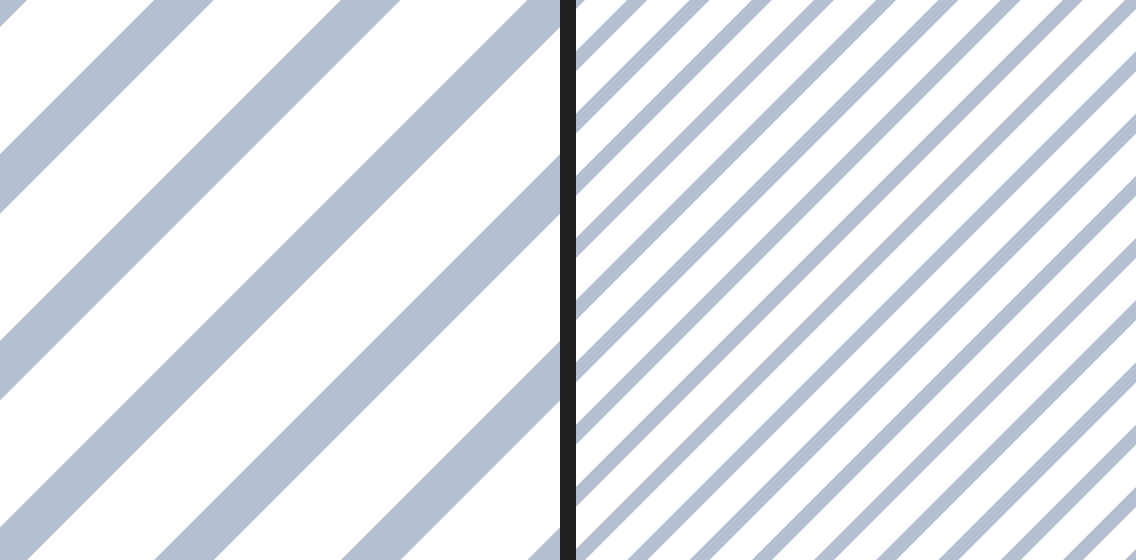
Left: one tile. Right: repeated 3 by 3.
A Shadertoy shader for this pattern:

```glsl
// Seamless diagonal stripes in pale slate blue on white.
#define REPEATS 3.0
#define STRIPE_WIDTH 0.32
#define STRIPE_SHIFT -0.0145
#define STRIPE_COLOR vec3(0.706, 0.749, 0.820)
#define GROUND_COLOR vec3(1.0)

// Coverage of a stripe centred on each whole number of the phase.
float stripeCoverage(float phase, float pixelSpan) {
    float distanceToCentre = abs(fract(phase + 0.5) - 0.5);
    float edgeDistance = 0.5 * STRIPE_WIDTH - distanceToCentre;
    return clamp(0.5 + edgeDistance / pixelSpan, 0.0, 1.0);
}

void mainImage(out vec4 fragColor, in vec2 fragCoord) {
    vec2 uv = fragCoord / iResolution.xy;

    // Whole repeats along both axes keep the tile seamless.
    float phase = REPEATS * (uv.x - uv.y) - STRIPE_SHIFT;
    float pixelSpan = REPEATS * length(1.0 / iResolution.xy);

    vec3 color = mix(GROUND_COLOR, STRIPE_COLOR, stripeCoverage(phase, pixelSpan));
    fragColor = vec4(color, 1.0);
}
```
